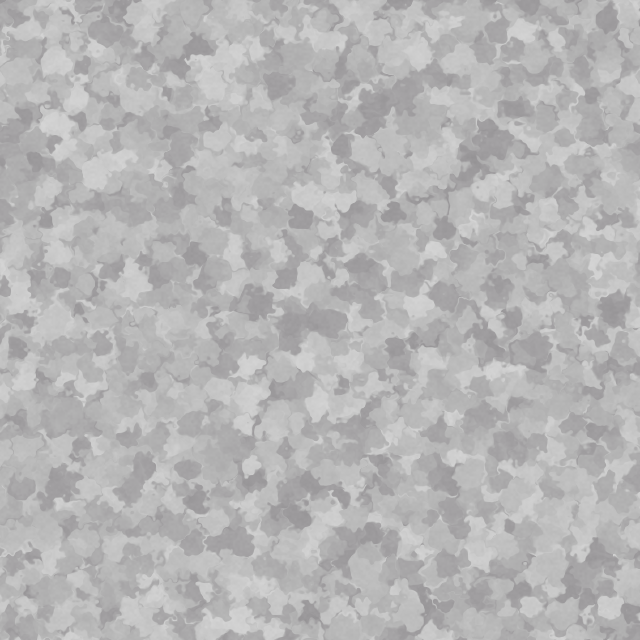
A Shadertoy shader for this texture:

```glsl
// Mottled grey stone: ragged, rounded flakes in close grey tones.
// Layers of jittered discs are painted over each other on a grid
// whose coordinates are warped by noise, then a faint grain is added.

float hash(vec2 p) {
    return fract(sin(dot(p, vec2(127.1, 311.7))) * 43758.5453);
}

vec2 hash2(vec2 p) {
    return vec2(hash(p), hash(p + 57.3));
}

// Smooth two-channel value noise, centred on zero
vec2 noise2(vec2 p) {
    vec2 i = floor(p), f = fract(p);
    f = f * f * (3.0 - 2.0 * f);
    vec2 low = mix(hash2(i), hash2(i + vec2(1, 0)), f.x);
    vec2 high = mix(hash2(i + vec2(0, 1)), hash2(i + vec2(1, 1)), f.x);
    return mix(low, high, f.y) - 0.5;
}

// Paints one layer of flakes over the tone below
float paintFlakes(float tone, vec2 p, float layer) {
    vec2 cell = floor(p);
    for (int y = -1; y <= 1; y++) {
        for (int x = -1; x <= 1; x++) {
            vec2 id = cell + vec2(x, y);
            vec2 seed = id + layer * 17.37;
            vec2 centre = id + hash2(seed);
            float radius = mix(0.3, 0.68, hash(seed + 5.1));
            float dist = length(p - centre) - radius;
            float cover = 1.0 - smoothstep(-0.07, 0.07, dist);
            float flakeTone = mix(0.595, 0.83, hash(seed + 9.7));
            tone = mix(tone, flakeTone, cover * mix(0.7, 0.95, hash(seed + 3.3)));
        }
    }
    return tone;
}

void mainImage(out vec4 fragColor, in vec2 fragCoord) {
    vec2 uv = fragCoord / iResolution.y;

    // Warp that makes the disc edges ragged
    vec2 warped = uv + 0.016 * noise2(uv * 65.0) + 0.011 * noise2(uv * 150.0 + 31.0);

    float tone = 0.78;
    for (int i = 0; i < 5; i++) {
        float layer = float(i);
        vec2 shift = hash2(vec2(layer, 4.7)) * 9.0;
        tone = paintFlakes(tone, warped * 29.0 + shift, layer + 1.0);
    }

    // Soft clouding inside the flakes and fine grain
    tone += 0.02 * noise2(uv * 90.0 + 12.0).x;
    tone += 0.022 * noise2(uv * 260.0 + 71.0).x;

    // Dark flakes lean very slightly to violet
    float violet = 0.008 * (1.0 - smoothstep(0.62, 0.72, tone));
    fragColor = vec4(vec3(tone) - vec3(0.0, violet, 0.0), 1.0);
}
```
